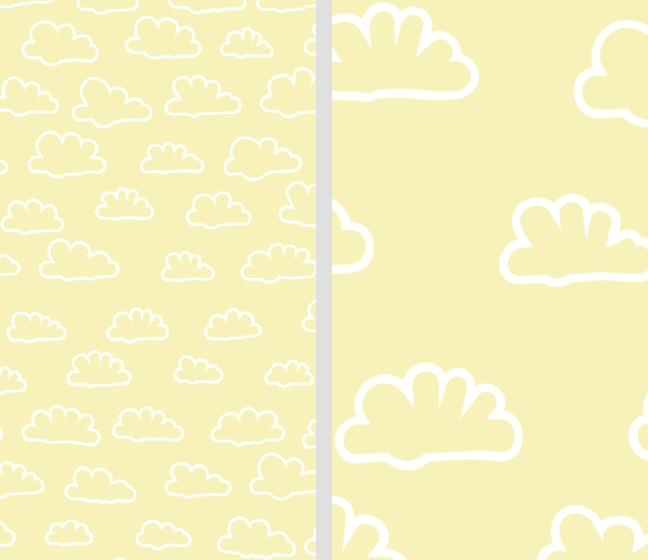
Left, the full canvas; right, a detail of the centre.
This pattern is drawn by a WebGL 1 fragment shader. Its source:

```glsl
precision highp float;
// Hand-drawn white cloud outlines scattered over pale yellow.
// Each cloud is a flat capsule base joined to a fan of rounded lobes; only
// the rim of the union is inked. Clouds sit in a jittered, sheared grid.
uniform vec2 u_resolution;

float hash(vec2 p) {
  return fract(sin(dot(p, vec2(127.1, 311.7))) * 43758.5453);
}

vec2 gradient(vec2 cell) {
  float angle = 6.2832 * hash(cell);
  return vec2(cos(angle), sin(angle));
}

float gradientNoise(vec2 p) {
  vec2 i = floor(p), f = fract(p);
  vec2 s = f * f * f * (f * (f * 6.0 - 15.0) + 10.0);
  vec2 e = vec2(1.0, 0.0);
  float low = mix(dot(gradient(i), f), dot(gradient(i + e), f - e), s.x);
  float high = mix(dot(gradient(i + e.yx), f - e.yx),
                   dot(gradient(i + e.xx), f - e.xx), s.x);
  return mix(low, high, s.y);
}

float capsule(vec2 p, vec2 a, vec2 b, float radius) {
  vec2 pa = p - a, ba = b - a;
  float t = clamp(dot(pa, ba) / dot(ba, ba), 0.0, 1.0);
  return length(pa - ba * t) - radius;
}

// Signed distance to one cloud whose base is centred on the origin.
float cloud(vec2 p, vec2 id) {
  float halfWidth = mix(0.122, 0.07, pow(hash(id + 3.1), 1.8));
  float height = halfWidth * mix(0.95, 1.15, hash(id + 5.3));
  float lobes = floor(3.0 + 1.6 * hash(id + 7.7));
  float skew = mix(0.7, 1.0, hash(id + 9.2));
  float peak = mix(-0.4, 0.1, hash(id + 11.9));
  float baseRadius = 0.12 * halfWidth + 0.009;

  vec2 end = vec2(halfWidth - baseRadius, baseRadius);
  float d = capsule(p, end * vec2(-1.0, 1.0), end, baseRadius);

  // Lobes split the width; the skew makes the later ones narrower.
  for (int i = 0; i < 4; i++) {
    float n = float(i);
    if (n >= lobes) break;
    float left = mix(-0.78, 0.78, pow(n / lobes, skew));
    float right = mix(-0.78, 0.78, pow((n + 1.0) / lobes, skew));
    float middle = 0.5 * (left + right);
    float radius = 0.54 * (right - left) * halfWidth;
    float offset = middle - peak;
    float top = height * (1.0 - 0.5 * offset * offset
                          - 0.12 * hash(id + n + 13.4));
    vec2 tip = vec2(middle * halfWidth, max(top - radius, baseRadius + 0.012));
    vec2 foot = vec2(tip.x * 0.5, baseRadius);
    d = min(d, capsule(p, foot, tip, radius * 0.98));
  }
  return d;
}

void main() {
  vec2 p = gl_FragCoord.xy / u_resolution.x;
  float pixel = 1.0 / u_resolution.x;

  // Slight wobble of the pen.
  vec2 pen = p + 0.006 * vec2(gradientNoise(p * 15.0),
                              gradientNoise(p * 15.0 + 40.0));

  // Nearest outline among the neighbouring cells.
  vec2 cell = vec2(0.3, 0.172);
  float outline = 1.0;
  for (int j = -1; j <= 1; j++) {
    float row = floor(p.y / cell.y) + float(j);
    float shift = row * 0.44 + 0.2;
    for (int i = -1; i <= 1; i++) {
      vec2 id = vec2(floor(p.x / cell.x - shift) + float(i), row);
      vec2 jitter = vec2(hash(id + 17.3), hash(id + 21.6)) - 0.5;
      vec2 base = (id + vec2(0.5 + shift, 0.18)) * cell
                + jitter * vec2(0.05, 0.044);
      float tilt = 0.14 * (hash(id + 25.8) - 0.5);
      vec2 q = pen - base;
      q = vec2(q.x + tilt * q.y, q.y - tilt * q.x);
      outline = min(outline, abs(cloud(q, id)));
    }
  }

  vec3 paleYellow = vec3(0.97, 0.945, 0.73);
  vec3 white = vec3(1.0, 1.0, 0.985);
  float ink = 1.0 - smoothstep(-pixel, pixel, outline - 0.0046);
  gl_FragColor = vec4(mix(paleYellow, white, ink), 1.0);
}
```
